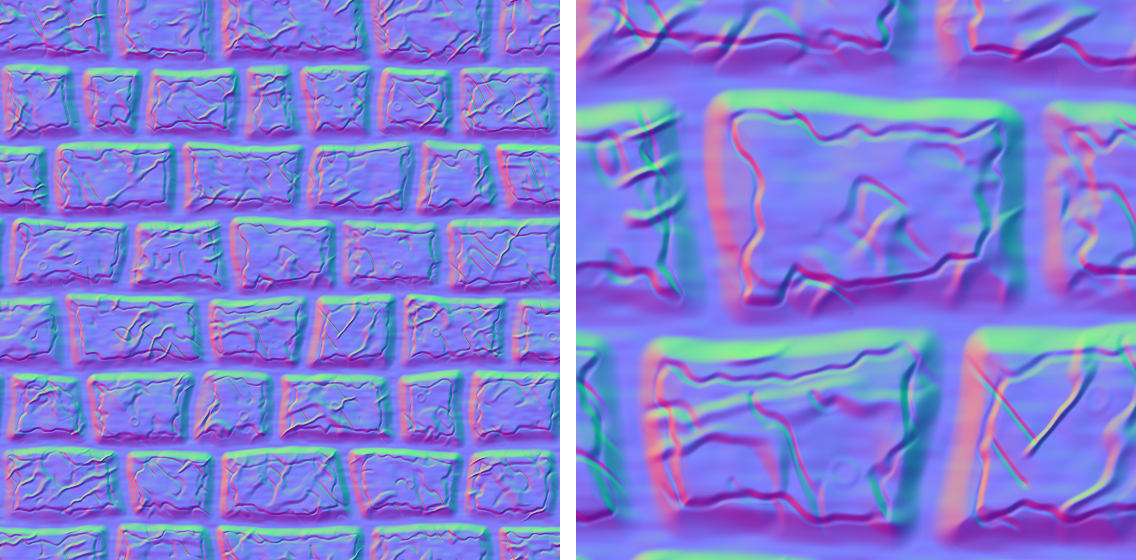
Left: the whole. Right: its middle third, enlarged.
Write a Shadertoy shader that draws this texture map.

```glsl
// Tangent-space normal map of a chipped stone block wall in seven uneven courses.

const float TAU = 6.2831853;
const float COURSE = 0.1365;   // height of the six regular courses
const float GAP = 0.0035;      // half width of the mortar joint
const float BLOCKS[7] = float[7](5.0, 6.0, 5.0, 5.0, 5.0, 7.0, 4.0);
const float SHIFT[7] = float[7](0.017, 0.015, 0.146, 0.019, 0.11, -0.015, 0.176);

float hash(vec2 p) {
    vec3 q = fract(p.xyx * vec3(0.1031, 0.1030, 0.0973));
    q += dot(q, q.yzx + 33.33);
    return fract((q.x + q.y) * q.z);
}

float noise(vec2 p) {
    vec2 i = floor(p), f = fract(p);
    f = f * f * (3.0 - 2.0 * f);
    return mix(mix(hash(i), hash(i + vec2(1, 0)), f.x),
               mix(hash(i + vec2(0, 1)), hash(i + vec2(1, 1)), f.x), f.y);
}

// Position of a slanted vertical joint, counted in average block widths.
float joint(float k, float row, float count, float v) {
    vec2 seed = vec2(mod(k, count), row) + 3.0;
    return k + 0.4 * (hash(seed) - 0.5) + 0.2 * (hash(seed + 31.0) - 0.5) * (v - 0.5);
}

// Relief inside one block; q is measured from its centre.
float faceRelief(vec2 q, vec2 id, float inside, float topRim) {
    vec2 s = q + id * 7.3;

    // Chipped border around the raised face, with a lip along the top
    float border = 0.009 + 0.019 * noise(s * 42.0) + 0.008 * noise(s * 95.0);
    float face = smoothstep(-0.003, 0.003, inside - border);
    float h = 0.0032 * face + 0.0046 * topRim * (1.0 - face);
    h -= 0.0019 * (1.0 - smoothstep(0.0, 0.0045, abs(inside - border)));
    h += 0.16 * min(inside, 0.028);

    // Diagonal cracks with jagged edges, broken up by a patchy mask
    float a = 0.2 + 0.7 * hash(id + 11.0);
    vec2 c = mat2(cos(a), -sin(a), sin(a), cos(a)) * s;
    c.y += 0.008 * noise(s * 70.0 + 3.0);
    float vein = abs(noise(c * vec2(13.0, 44.0)) - 0.5);
    float patchMask = smoothstep(0.42, 0.62, noise(s * 24.0 + 5.0));
    h += 0.0038 * patchMask * (1.0 - smoothstep(0.0, 0.16, vein));

    // Short nicks across the border
    float nick = abs(noise(c.yx * vec2(28.0, 60.0) + 19.0) - 0.5);
    h -= 0.0022 * (1.0 - smoothstep(0.0, 0.15, nick))
       * smoothstep(0.48, 0.66, noise(s * 36.0 + 40.0));

    // One faint ring-shaped pit
    vec2 centre = vec2(hash(id + 51.0), hash(id + 71.0)) - 0.5;
    float ring = abs(length(q - centre * vec2(0.09, 0.05)) - 0.007);
    h += 0.0012 * hash(id + 91.0) * (1.0 - smoothstep(0.0, 0.004, ring));

    // Broad undulation
    return h + 0.0045 * (noise(s * 25.0) - 0.5) + 0.0012 * noise(s * 75.0 + 8.0);
}

float wallHeight(vec2 uv) {
    // Gently wavy courses
    vec2 p = uv;
    p.y += 0.004 * sin(TAU * (2.0 * uv.x + 3.0 * uv.y)) + 0.002 * sin(TAU * (5.0 * uv.x - 4.0 * uv.y));
    p.x += 0.003 * sin(TAU * (6.0 * uv.y + 2.0 * uv.x));

    // Course
    float y = fract(p.y - 0.066);
    float row = min(floor(y / COURSE), 6.0);
    float rowHeight = row < 6.0 ? COURSE : 1.0 - 6.0 * COURSE;
    y -= row * COURSE;
    float v = y / rowHeight;

    // Block within the course
    float count = BLOCKS[int(row)];
    float t = fract(p.x - SHIFT[int(row)]) * count;
    float k = floor(t);
    if (t < joint(k, row, count, v)) k -= 1.0;
    else if (t > joint(k + 1.0, row, count, v)) k += 1.0;
    float left = joint(k, row, count, v), right = joint(k + 1.0, row, count, v);
    vec2 id = vec2(mod(k, count), row) + 1.0;

    // Rounded block outline
    vec2 halfSize = 0.5 * vec2((right - left) / count, rowHeight);
    vec2 q = vec2((t - 0.5 * (left + right)) / count, y - halfSize.y);
    vec2 d = abs(q) - halfSize + GAP + 0.018;
    float inside = 0.018 - length(max(d, 0.0)) - min(max(d.x, d.y), 0.0);
    inside += 0.004 * (noise(q * 45.0 + id * 9.0) - 0.5) * smoothstep(-0.003, 0.006, inside);

    // Bevel, wider along the underside and the right
    float under = smoothstep(0.3, 1.0, -q.y / halfSize.y);
    float rightSide = smoothstep(0.5, 1.0, q.x / halfSize.x);
    float bevel = 0.012 + 0.006 * hash(id + 23.0) + 0.005 * rightSide;
    bevel = mix(bevel, 0.029, under);
    float body = smoothstep(0.0, bevel, inside + GAP * under);
    float topRim = smoothstep(-0.01, 0.01, d.y - d.x) * step(0.0, q.y);

    // Horizontal grain runs over stone and mortar alike
    float grain = 0.0009 * noise(uv * vec2(50.0, 140.0)) + 0.0016 * noise(uv * vec2(30.0, 55.0) + 60.0);
    float rise = 0.003 + 0.0055 * hash(id + 37.0);
    return grain + body * (rise + faceRelief(q, id, inside, topRim));
}

void mainImage(out vec4 fragColor, in vec2 fragCoord) {
    vec2 uv = fragCoord / iResolution.xy;
    vec2 e = vec2(0.0015, 0.0);

    // Slope by central differences; red faces left, green faces up
    vec2 slope = vec2(wallHeight(uv + e.xy) - wallHeight(uv - e.xy),
                      wallHeight(uv - e.yx) - wallHeight(uv + e.yx)) / (2.0 * e.x);
    vec2 tilt = slope / sqrt(1.0 + dot(slope, slope));
    fragColor = vec4(0.5 + 0.5 * tilt, 1.0 - 0.48 * length(tilt), 1.0);
}
```
